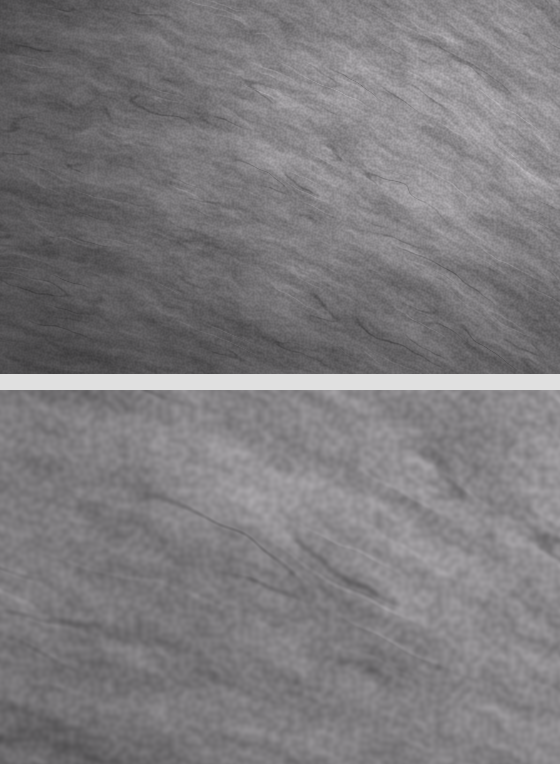
Top: the whole. Bottom: its middle third, enlarged.
Give the GLSL for this texture, as a Shadertoy shader.

```glsl
const vec3 STONE_TINT = vec3(1.0, 0.984, 1.004);
const float SHADE_LEVEL = 0.262;
const float LIGHT_GAIN = 0.338;
const vec2 LIGHT_CENTER = vec2(1.2, 0.69);
const vec2 LIGHT_FALLOFF = vec2(1.0, 2.1);
const float FLOW_SLOPE = 0.17;      // downward slope at the left edge
const float FLOW_BEND = 0.36;       // added slope per unit of width
const vec2 STREAK_SCALE = vec2(2.6, 11.0);
const float STREAK_CONTRAST = 0.18;
const float PALE_VEIN = 0.12;
const float DARK_VEIN = 0.16;
const float GRAIN_SCALE = 150.0;
const float GRAIN_CONTRAST = 0.13;

// Unit gradient from an integer hash of the lattice cell
vec2 gradient(vec2 cell) {
    uvec2 k = uvec2(ivec2(cell) + 32768);
    uint h = k.x * 1597u + k.y * 51749u;
    h = (h ^ (h >> 15)) * 73471u;
    h = (h ^ (h >> 13)) * 40503u;
    h ^= h >> 16;
    float angle = float(h & 65535u) * 6.28318 / 65536.0;
    return vec2(cos(angle), sin(angle));
}

float gradientNoise(vec2 p) {
    vec2 i = floor(p), f = p - i;
    vec2 w = f * f * f * (f * (f * 6.0 - 15.0) + 10.0);
    vec2 e = vec2(0.0, 1.0);
    float low = mix(dot(gradient(i), f),
                    dot(gradient(i + e.yx), f - e.yx), w.x);
    float high = mix(dot(gradient(i + e.xy), f - e.xy),
                     dot(gradient(i + e.yy), f - e.yy), w.x);
    return mix(low, high, w.y);
}

// Curved bedding coordinates: x runs along the layers, y across them
vec2 beddingFlow(vec2 p) {
    float across = p.y + FLOW_SLOPE * p.x + 0.5 * FLOW_BEND * p.x * p.x;
    float swirl = smoothstep(0.12, 0.5, gradientNoise(p * 3.1 + 7.3));
    across += 0.028 * gradientNoise(p * 4.0 + 2.7);
    across += (0.008 + 0.045 * swirl) * gradientNoise(p * 13.0 + 19.1);
    across += 0.004 * gradientNoise(p * 31.0 + 5.9);
    return vec2(p.x - 0.35 * p.y, across);
}

float streaks(vec2 flow) {
    float sum = 0.0, gain = 1.0;
    vec2 q = flow * STREAK_SCALE;
    for (int octave = 0; octave < 4; octave++) {
        sum += gain * gradientNoise(q);
        q = q * vec2(2.1, 2.05) + vec2(13.7, 31.3);
        gain *= 0.82;
    }
    return sum;
}

// Thin broken lines along the zero crossings of stretched noise
float veins(vec2 flow, vec2 scale, float width, float seed) {
    float ridge = abs(gradientNoise(flow * scale + seed));
    float patches = gradientNoise(flow * vec2(4.0, 14.0) + seed * 1.7);
    return (1.0 - smoothstep(0.0, width, ridge)) * smoothstep(0.05, 0.4, patches);
}

void mainImage(out vec4 fragColor, in vec2 fragCoord) {
    vec2 p = fragCoord / iResolution.y;
    vec2 flow = beddingFlow(p);

    // Soft light from the upper right
    vec2 away = p - LIGHT_CENTER;
    float tone = SHADE_LEVEL + LIGHT_GAIN * exp(-dot(away * away, LIGHT_FALLOFF));

    // Layers and veins
    float relief = STREAK_CONTRAST * streaks(flow);
    relief += PALE_VEIN * veins(flow, vec2(4.0, 34.0), 0.12, 41.0);
    relief -= DARK_VEIN * veins(flow, vec2(5.0, 26.0), 0.10, 83.0);

    // Rough surface grain
    float grain = gradientNoise(p * GRAIN_SCALE)
                + 0.6 * gradientNoise(p * GRAIN_SCALE * 0.43 + 57.0);
    relief += GRAIN_CONTRAST * grain;

    fragColor = vec4(clamp(STONE_TINT * tone * (1.0 + relief), 0.0, 1.0), 1.0);
}
```
